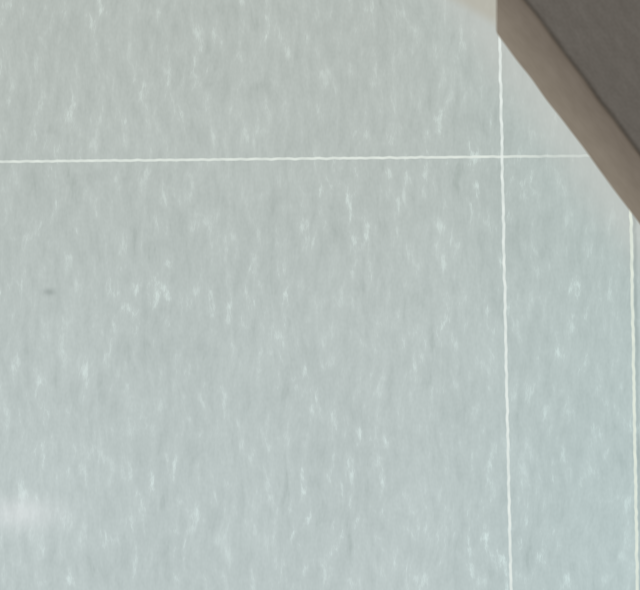
Reproduce this texture procedurally as a Shadertoy shader.

```glsl
// Pale grey-green streaked stone floor tiles with thin white joints and a brown skirting across one corner.

vec2 gradientAt(vec2 cell) {
    vec3 h = fract(cell.xyx * vec3(0.1031, 0.1030, 0.0973));
    h += dot(h, h.yzx + 33.33);
    float angle = 6.2832 * fract((h.x + h.y) * h.z);
    return vec2(cos(angle), sin(angle));
}

float gradientNoise(vec2 p) {
    vec2 i = floor(p), f = p - i;
    vec2 u = f * f * f * (f * (f * 6.0 - 15.0) + 10.0);
    vec2 e = vec2(0.0, 1.0);
    return mix(mix(dot(gradientAt(i), f),
                   dot(gradientAt(i + e.yx), f - e.yx), u.x),
               mix(dot(gradientAt(i + e.xy), f - e.xy),
                   dot(gradientAt(i + e.yy), f - e.yy), u.x), u.y);
}

float fbm(vec2 p) {
    float sum = 0.0, amplitude = 0.6;
    for (int k = 0; k < 4; k++) {
        sum += amplitude * gradientNoise(p);
        p = mat2(1.9, 0.25, -0.25, 1.9) * p + 17.3;
        amplitude *= 0.6;
    }
    return sum;
}

// Coverage of a joint, from the distance to its centre line
float joint(float d, float halfWidth, float aa) {
    return 1.0 - smoothstep(halfWidth - aa, halfWidth + aa, abs(d));
}

vec3 stone(vec2 p) {
    // Broad light: warm at the upper left, cool towards the bottom
    vec3 color = mix(vec3(0.735, 0.780, 0.775), vec3(0.712, 0.742, 0.722), smoothstep(0.0, 1.0, p.y));
    color += vec3(-0.012, 0.004, 0.006) * smoothstep(0.6, 1.1, p.x);
    color += 0.022 * fbm(p * vec2(5.0, 3.0) + 4.0);

    // Streaks run up the tile, bent by a slow warp
    vec2 q = p + 0.012 * vec2(gradientNoise(p * 9.0), gradientNoise(p * 8.0 + 31.0));
    float streak = fbm(q * vec2(38.0, 11.0) + 7.0);
    float fleck = fbm(q * vec2(72.0, 28.0) + 53.0);
    float patches = smoothstep(-0.25, 0.35, fbm(p * vec2(9.0, 5.0) + 21.0));
    color += 0.045 * streak + 0.035 * fleck;
    color += vec3(0.055, 0.065, 0.062) * smoothstep(0.12, 0.55, streak * 0.6 + fleck * 0.7) * (0.4 + 0.8 * patches);
    color -= vec3(0.030, 0.027, 0.030) * smoothstep(0.2, 0.6, -streak) * patches;
    color += 0.012 * gradientNoise(p * vec2(210.0, 150.0));

    // Soft reflection at the lower left, small stain above it
    vec2 glare = (p - vec2(0.03, 0.13)) / vec2(0.065, 0.026);
    color += vec3(0.085, 0.070, 0.075) * exp(-dot(glare, glare));
    vec2 stain = (p - vec2(0.083, 0.505)) / vec2(0.010, 0.006);
    color -= 0.09 * exp(-dot(stain, stain));
    return color;
}

void mainImage(out vec4 fragColor, in vec2 fragCoord) {
    vec2 p = fragCoord / iResolution.y;
    float aa = 1.0 / iResolution.y;
    vec3 color = stone(p);

    // Distance along the normal of the slanted skirting
    float across = dot(p, vec2(0.8, 0.6)) + 0.0025 * gradientNoise(p * 14.0);
    float along = dot(p, vec2(0.6, -0.8));

    // Pale, slightly warm floor beside the skirting
    float nearWall = smoothstep(1.155, 1.24, across + 0.008 * gradientNoise(p * 10.0));
    color = mix(color, vec3(0.775, 0.785, 0.765), 0.6 * nearWall);
    float corner = smoothstep(0.0, 0.025, dot(p, vec2(0.5, 0.866)) - 1.239);
    color = mix(color, vec3(0.70, 0.68, 0.62), 0.6 * corner);

    // Joints: one across, two upright, with ragged edges and uneven fill
    vec2 ragged = 0.0016 * vec2(gradientNoise(p * vec2(4.0, 75.0)), gradientNoise(p * vec2(75.0, 4.0) + 9.0));
    float worn = 0.85 + 0.3 * gradientNoise(p * 55.0);
    float level = p.y - 0.726 - 0.010 * p.x + ragged.y;
    float upright = p.x - 0.866 + 0.0205 * p.y + ragged.x;
    float edge = p.x - 1.0805 + 0.0177 * p.y + ragged.x;
    float fade = 1.0 - 0.5 * smoothstep(0.84, 0.99, p.x);
    color -= 0.06 * joint(edge - 0.006, 0.0025, 2.0 * aa);
    color = mix(color, vec3(0.88, 0.91, 0.88), worn * fade * joint(level, 0.0022, aa));
    color = mix(color, vec3(0.90, 0.93, 0.91), worn * joint(upright, 0.0024, aa));
    color = mix(color, vec3(0.89, 0.92, 0.87), worn * joint(edge, 0.0026, aa));

    // Skirting: brown top band, dark seam, then the darker face behind
    float grain = fbm(vec2(across * 60.0, along * 22.0));
    vec3 band = mix(vec3(0.52, 0.485, 0.435), vec3(0.45, 0.415, 0.375), smoothstep(1.24, 1.31, across));
    vec3 face = vec3(0.390, 0.372, 0.348) + 0.012 * gradientNoise(p * 160.0);
    vec3 wall = mix(band, face, smoothstep(1.307, 1.315, across)) + 0.03 * grain;
    wall -= 0.08 * exp(-pow((across - 1.312) / 0.005, 2.0));
    float wallMask = smoothstep(1.237, 1.243, across) * smoothstep(0.838, 0.845, p.x);
    color = mix(color, wall, wallMask);

    fragColor = vec4(clamp(color, 0.0, 1.0), 1.0);
}
```
